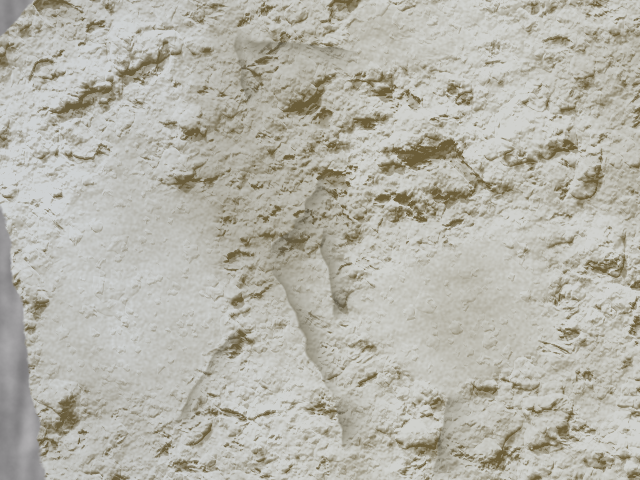
Write a Shadertoy shader that draws this texture.

```glsl
// Pale flour heaped in a tray: smooth pressed patches among crumbs and lumps.
// A height field of gradient noise, scattered domes and pits is lit from
// the top; soft folds and a grey tray edge are laid over it.

const vec3 FLOUR = vec3(0.765, 0.762, 0.732);
const vec3 UMBER = vec3(0.45, 0.40, 0.27);
const vec3 FOLD_SHADE = vec3(0.54, 0.52, 0.45);
const vec3 TRAY = vec3(0.57, 0.565, 0.57);
const vec2 LIGHT = vec2(-0.35, 0.937);

// Each fold runs from xy to zw.
const int FOLD_COUNT = 8;
const vec4 FOLDS[FOLD_COUNT] = vec4[](
    vec4(0.67, 0.62, 0.56, 0.45), vec4(0.56, 0.45, 0.69, 0.17),
    vec4(0.69, 0.18, 0.74, 0.06), vec4(0.68, 0.54, 0.69, 0.33),
    vec4(0.48, 0.31, 0.36, 0.11), vec4(0.74, 0.90, 0.50, 0.92),
    vec4(0.50, 0.93, 0.52, 0.78), vec4(0.93, 0.18, 0.90, 0.01));

vec2 hash2(vec2 cell) {
    vec3 q = fract(cell.xyx * vec3(0.1031, 0.1030, 0.0973));
    q += dot(q, q.yzx + 33.33);
    return fract((q.xx + q.yz) * q.zy);
}

float cornerSlope(vec2 cell, vec2 corner, vec2 f) {
    return dot(hash2(cell + corner + 71.0) * 2.0 - 1.0, f - corner);
}

float gradientNoise(vec2 p) {
    vec2 i = floor(p), f = fract(p);
    vec2 u = f * f * f * (f * (f * 6.0 - 15.0) + 10.0);
    float low = mix(cornerSlope(i, vec2(0, 0), f), cornerSlope(i, vec2(1, 0), f), u.x);
    float high = mix(cornerSlope(i, vec2(0, 1), f), cornerSlope(i, vec2(1, 1), f), u.x);
    return mix(low, high, u.y);
}

float fbm(vec2 p) {
    float sum = 0.0, amp = 1.0;
    for (int i = 0; i < 5; i++) {
        sum += amp * gradientNoise(p);
        p = mat2(1.6, 1.2, -1.2, 1.6) * p + 7.3;
        amp *= 0.54;
    }
    return sum;
}

vec2 warp(vec2 p, float freq, float amount) {
    return p + amount * vec2(gradientNoise(p * freq), gradientNoise(p * freq + 37.0));
}

// Irregular domes, one per grid cell with the given chance.
float lumps(vec2 p, float freq, float chance) {
    vec2 q = warp(warp(p * freq, 1.5, 0.55), 4.0, 0.2);
    vec2 cell = floor(q);
    float top = 0.0;
    for (int y = -1; y <= 1; y++)
    for (int x = -1; x <= 1; x++) {
        vec2 id = cell + vec2(x, y);
        vec2 kind = hash2(id + 19.0 * freq);
        float radius = mix(0.25, 0.6, kind.x);
        float d = length(q - id - hash2(id + 5.0)) / radius;
        float dome = radius * pow(max(0.0, 1.0 - d * d), 0.7);
        top = max(top, dome * smoothstep(-0.08, 0.08, chance - kind.y));
    }
    return top / freq;
}

// Broken hollows between the crumbs.
float pits(vec2 p) {
    return smoothstep(0.16, 0.42, fbm(warp(p, 9.0, 0.05) * vec2(13.0, 17.0) + 21.0));
}

float flourHeight(vec2 p, float rough) {
    float h = 0.038 * fbm(p * 10.0) * mix(0.2, 1.0, rough);
    h += 0.55 * lumps(p, 8.0, 0.32 * rough);
    h += 0.55 * lumps(p, 18.0, 0.45 * rough);
    h += 0.50 * lumps(p, 38.0, 0.06 + 0.50 * rough);
    h += 0.45 * lumps(p, 76.0, 0.14 + 0.45 * rough);
    return h - 0.018 * pits(p) * rough;
}

float patchMask(vec2 p, vec2 center, vec2 radii) {
    return 1.0 - smoothstep(0.75, 1.15, length((p - center) / radii));
}

// Shade that is crisp on one side of the segment and fades on the other.
float foldShade(vec2 p, vec2 a, vec2 b, float width) {
    vec2 dir = b - a;
    float len = length(dir);
    dir /= len;
    float along = dot(p - a, dir) / len;
    float side = dot(p - a, vec2(-dir.y, dir.x));
    float ends = smoothstep(-0.05, 0.12, along) * (1.0 - smoothstep(0.8, 1.05, along));
    return ends * smoothstep(-0.005, 0.001, side) * exp(-max(side, 0.0) / width);
}

void mainImage(out vec4 fragColor, in vec2 fragCoord) {
    vec2 p = fragCoord / iResolution.y;

    // Smooth patches and the crumbly ground between them
    vec2 w = warp(warp(p, 5.0, 0.10), 18.0, 0.04);
    float pressed = patchMask(w, vec2(0.28, 0.40), vec2(0.19, 0.26));
    pressed = max(pressed, patchMask(w, vec2(0.94, 0.36), vec2(0.20, 0.17)));
    pressed = max(pressed, 0.8 * patchMask(w, vec2(0.88, 0.93), vec2(0.18, 0.07)));
    pressed = max(pressed, 0.6 * patchMask(w, vec2(0.60, 0.28), vec2(0.08, 0.22)));
    float cluster = patchMask(w, vec2(0.80, 0.65), vec2(0.20, 0.24));
    float rough = (1.0 - pressed) * (0.8 + 0.7 * gradientNoise(p * 4.0 + 3.0) + 0.4 * cluster);

    // Slope lighting and short cast shadows
    float eps = 0.0018;
    float h = flourHeight(p, rough);
    float slope = (flourHeight(p - LIGHT * eps, rough) - flourHeight(p + LIGHT * eps, rough)) / (2.0 * eps);
    slope = -slope;
    float blocked = 0.0;
    for (int i = 1; i <= 5; i++) {
        float t = 0.005 * float(i);
        blocked = max(blocked, flourHeight(p + LIGHT * t, rough) - h - 0.6 * t);
    }
    // The face turned to the light falls away toward it
    slope = -slope;
    float tone = 0.99 + 0.30 * fbm(p * 2.6 + 8.0) + 0.16 * gradientNoise(p * 130.0);
    tone -= 0.16 * patchMask(w, vec2(0.56, 0.68), vec2(0.18, 0.30));
    tone += slope > 0.0 ? 0.24 * slope / (1.0 + slope) : 0.42 * max(slope, -1.7);
    tone -= 0.50 * smoothstep(0.0, 0.010, blocked);
    tone -= 0.22 * pits(p) * rough * (0.4 + cluster);
    vec3 color = mix(UMBER, FLOUR, clamp(tone, -0.1, 1.16));
    color += vec3(-0.006, 0.0, 0.016) * (1.0 - smoothstep(0.2, 0.8, p.x));

    // Folds
    vec2 bent = warp(warp(p, 7.0, 0.045), 26.0, 0.016);
    float fold = 0.0;
    for (int i = 0; i < FOLD_COUNT; i++) {
        float width = mix(0.010, 0.034, hash2(vec2(i, 4)).x);
        fold = max(fold, foldShade(bent, FOLDS[i].xy, FOLDS[i].zw, width));
    }
    fold *= clamp(0.85 + 0.9 * gradientNoise(p * 12.0 + 5.0), 0.0, 1.0);
    color = mix(color, FOLD_SHADE * (0.78 + 0.25 * tone), 0.9 * fold);

    // Tray edge at the left
    float edge = max(0.095 - 0.16 * p.y, p.y - 0.925) + 0.02 * fbm(p * 11.0);
    vec3 tray = TRAY + 0.18 * gradientNoise(p * vec2(34.0, 5.0)) + 0.07 * fbm(p * 20.0);
    color = mix(tray, color, smoothstep(-0.004, 0.004, p.x - edge));

    fragColor = vec4(color, 1.0);
}
```
